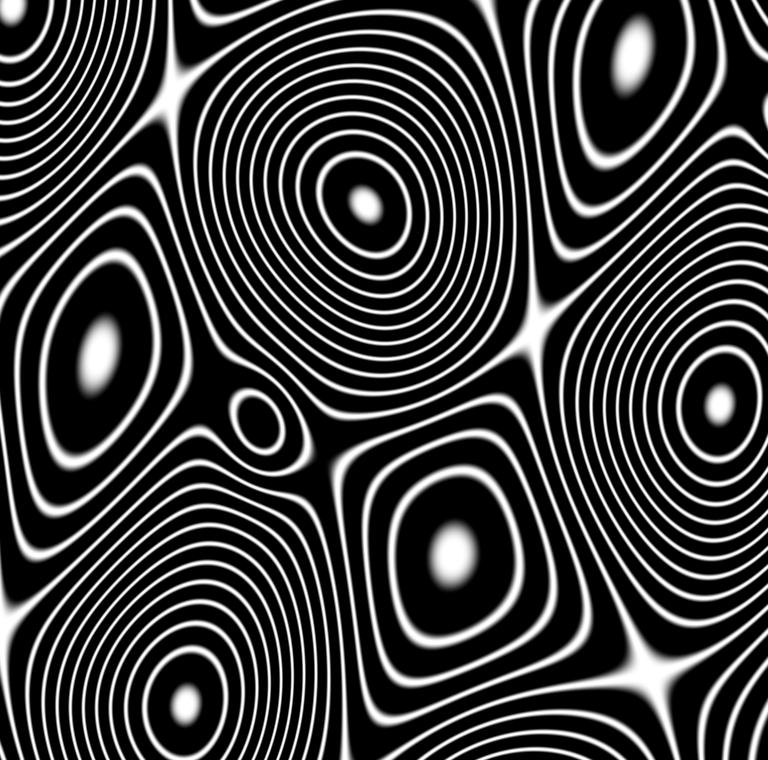
A Shadertoy shader for this pattern:

```glsl
// Soft white contour lines of a rolling height field on black.
// Hills and hollows alternate on a slanted lattice; a smooth warp varies their
// shapes, and lines widen by themselves wherever the slope is gentle.

const float PI = 3.14159265;

const vec3 GROUND_COLOR = vec3(0.0);
const vec3 LINE_COLOR = vec3(1.0);

// Lattice of summits, in units of the canvas height
const vec2 SUMMIT = vec2(0.4816, 0.7303);
const vec2 STEP_ACROSS = vec2(0.3513, 0.1974);
const vec2 STEP_DOWN = vec2(0.1145, -0.4605);

// Canvas position to lattice coordinates; every integer pair is an extremum
vec2 toLattice(vec2 p) {
    return inverse(mat2(STEP_ACROSS, STEP_DOWN)) * (p - SUMMIT);
}

// Leans some cells and tapers others, leaving the extrema in place
vec2 warpLattice(vec2 c, float lean, float taper) {
    vec2 wave = sin(PI * c);
    float leanWeight = 0.5 + 0.5 * cos(PI * c.y);
    return c + vec2(taper * wave.x * wave.y, -lean * wave.x * leanWeight);
}

// Alternating hills and hollows; the overtone makes the hills taller
float hills(vec2 c, float amplitude, float overtone) {
    vec2 base = cos(PI * c);
    vec2 twice = cos(2.0 * PI * c);
    return amplitude * base.x * base.y + overtone * (twice.x + twice.y);
}

// Small round pit that repeats every two lattice steps
float pit(vec2 c, vec2 center, float sharpness) {
    vec2 closeness = cos(PI * (c - center)) - 1.0;
    return exp(sharpness * (closeness.x + closeness.y));
}

// Height measured in contour intervals
float heightAt(vec2 p) {
    vec2 c = warpLattice(toLattice(p), 0.125, 0.05);
    return hills(c, 7.0, 0.75) - 2.6 * pit(c, vec2(-0.58, 0.5), 9.0);
}

// Soft line around each half-integer height, never thinner than a pixel
float contour(float height, float core, float edge) {
    float distanceToLine = abs(fract(height) - 0.5);
    float softEdge = max(edge, 1.5 * fwidth(height));
    return 1.0 - smoothstep(core, softEdge, distanceToLine);
}

void mainImage(out vec4 fragColor, in vec2 fragCoord) {
    vec2 p = fragCoord / iResolution.y;
    float line = contour(heightAt(p), 0.02, 0.21);
    fragColor = vec4(mix(GROUND_COLOR, LINE_COLOR, line), 1.0);
}
```
